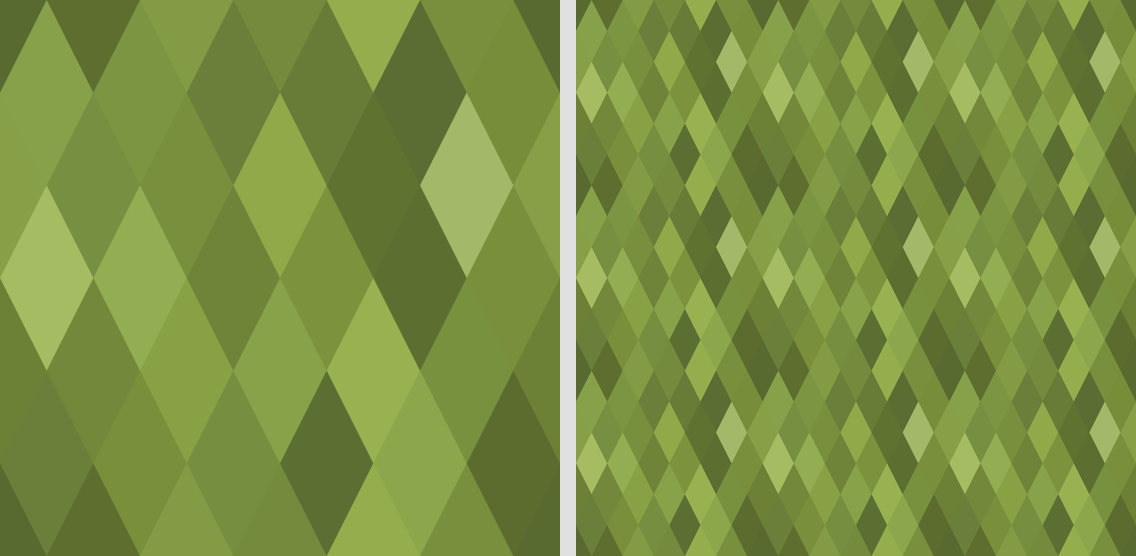
Left, the tile; right, the same tile 3 across and 3 down.
A Shadertoy shader for this pattern:

```glsl
const vec2 REPEATS = vec2(6.0, 3.0);   // diamonds across and down
const int COLUMNS = 6;
const int ROWS = 6;                    // two staggered rows per repeat

int wrap(int value, int size) {
    return ((value % size) + size) % size;
}

// Powers of a primitive root modulo 37 visit every rank 1..36 once.
int shuffledRank(int index) {
    int rank = 1;
    for (int k = 0; k < index; k++) rank = (rank * 5) % 37;
    return rank;
}

// Ranks run from dark to pale; each shade owns a fixed number of them.
vec3 shadeOfRank(int rank) {
    const vec3 shades[6] = vec3[6](
        vec3(0.36, 0.43, 0.19), vec3(0.42, 0.50, 0.22),
        vec3(0.47, 0.56, 0.24), vec3(0.53, 0.63, 0.28),
        vec3(0.58, 0.68, 0.31), vec3(0.64, 0.73, 0.40));
    const int counts[6] = int[6](7, 5, 12, 6, 4, 2);

    int shade = 0;
    int place = rank - 1;
    while (shade < 5 && place >= counts[shade]) {
        place -= counts[shade];
        shade++;
    }

    // Slight lightness and hue drift inside one shade
    float spread = 2.0 * (float(place) + 0.5) / float(counts[shade]) - 1.0;
    float lightness = 1.0 + 0.06 * spread * spread * spread;
    float drift = sin(float(rank) * 2.4);
    vec3 tint = vec3(1.0 - 0.012 * drift, 1.0, 1.0 + 0.04 * drift);
    return shades[shade] * lightness * tint;
}

// Cell is counted along the two diagonal axes of the lattice.
vec3 diamondColor(ivec2 cell) {
    int row = wrap(cell.x - cell.y, ROWS);
    int column = wrap(int(floor(float(cell.x + cell.y) * 0.5)), COLUMNS);
    return shadeOfRank(shuffledRank(row * COLUMNS + column));
}

void mainImage(out vec4 fragColor, in vec2 fragCoord) {
    vec2 p = fragCoord / iResolution.xy * REPEATS;

    // Diagonal axes turn the diamonds into unit squares
    vec2 diagonal = vec2(p.x + p.y, p.x - p.y);
    ivec2 cell = ivec2(floor(diagonal));

    // Blend neighbours over one pixel at each shared edge
    float edgeWidth = length(REPEATS / iResolution.xy);
    vec2 blend = clamp((fract(diagonal) - 0.5) / edgeWidth + 0.5, 0.0, 1.0);
    vec3 lower = mix(diamondColor(cell), diamondColor(cell + ivec2(1, 0)), blend.x);
    vec3 upper = mix(diamondColor(cell + ivec2(0, 1)), diamondColor(cell + ivec2(1, 1)), blend.x);

    fragColor = vec4(mix(lower, upper, blend.y), 1.0);
}
```
